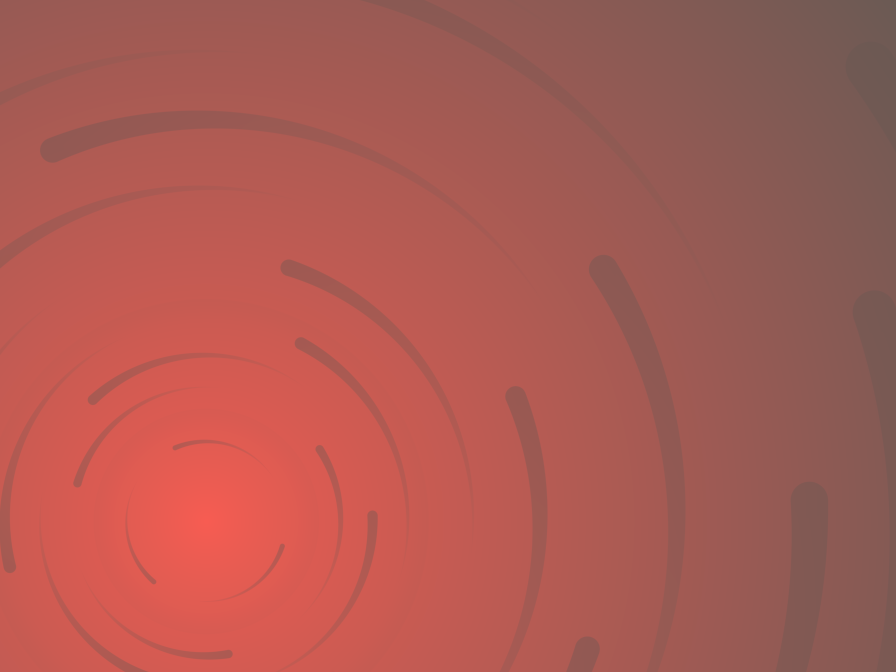
Write a WebGL 2 fragment shader that draws this background.

```glsl
#version 300 es
precision highp float;
// Tapering arcs swirling in concentric rings around a warm red glow.
uniform vec2 u_resolution;
out vec4 outColor;

#define CENTER vec2(0.307, 0.224)  // glow centre, in canvas heights
#define ARC_SPAN 80.0              // degrees from head to tail tip
#define ARC_WIDTH 0.031            // head half-width relative to ring radius
#define ARC_SHADE 0.38             // opacity of an arc at its head
#define FALLOFF 0.378              // loss of red per canvas height
#define CORE_GLOW 0.065            // extra red at the centre
#define CORE_SIZE 0.12
#define RIM_SHADE 0.03             // depth of the faint disc rims

const int RINGS = 12;
const vec3 ARC_COLOR = vec3(0.40, 0.34, 0.32);
const vec3 HEAD_STEP = vec3(0.0, 131.0, 244.0);

// Radius and first head angle (degrees) of each ring.
const vec2 RING[RINGS] = vec2[RINGS](
  vec2(0.119, 113.0), vec2(0.200, 163.5), vec2(0.2475, 133.0),
  vec2(0.300, 193.0), vec2(0.397, 203.0), vec2(0.4965, 153.0),
  vec2(0.598, 112.5), vec2(0.700, 163.4), vec2(0.826, 100.0),
  vec2(0.898, 133.0), vec2(1.042, 17.4), vec2(1.198, 34.4));

float coverage(float dist, float pixel) {
  return smoothstep(pixel, -pixel, dist);
}

vec3 glow(float r) {
  float red = 0.905 - FALLOFF * r + CORE_GLOW * exp(-r / CORE_SIZE);
  vec2 rest = mix(vec2(0.36, 0.32), vec2(0.352, 0.33), min(r, 1.0));
  return vec3(red, rest);
}

// Round head, with a tail that thins and fades clockwise.
float arc(vec2 p, float r, float angle, float radius, float head, float pixel) {
  float halfWidth = ARC_WIDTH * radius;
  float rest = 1.0 - min(mod(head - angle, 360.0) / ARC_SPAN, 1.0);
  float tail = coverage(abs(r - radius) - halfWidth * rest, pixel) * pow(rest, 0.7);
  float a = radians(head);
  float cap = coverage(length(p - radius * vec2(cos(a), sin(a))) - halfWidth, pixel);
  return max(tail, cap);
}

// Soft shade that builds up to a crisp circular edge.
float rim(float r, float radius, float pixel) {
  return smoothstep(radius - 0.04, radius, r) * coverage(r - radius, pixel);
}

void main() {
  float pixel = 0.75 / u_resolution.y;
  vec2 p = gl_FragCoord.xy / u_resolution.y - CENTER;
  float r = length(p);
  float angle = degrees(atan(p.y, p.x));

  // Background glow and faint discs
  vec3 color = glow(r);
  float rims = rim(r, 0.168, pixel) + rim(r, 0.331, pixel);
  color = mix(color, ARC_COLOR, RIM_SHADE * rims);

  // Three arcs on every ring
  float shade = 0.0;
  for (int i = 0; i < RINGS; i++) {
    for (int k = 0; k < 3; k++) {
      float head = RING[i].y - HEAD_STEP[k];
      shade = max(shade, arc(p, r, angle, RING[i].x, head, pixel));
    }
  }
  outColor = vec4(mix(color, ARC_COLOR, ARC_SHADE * shade), 1.0);
}
```
